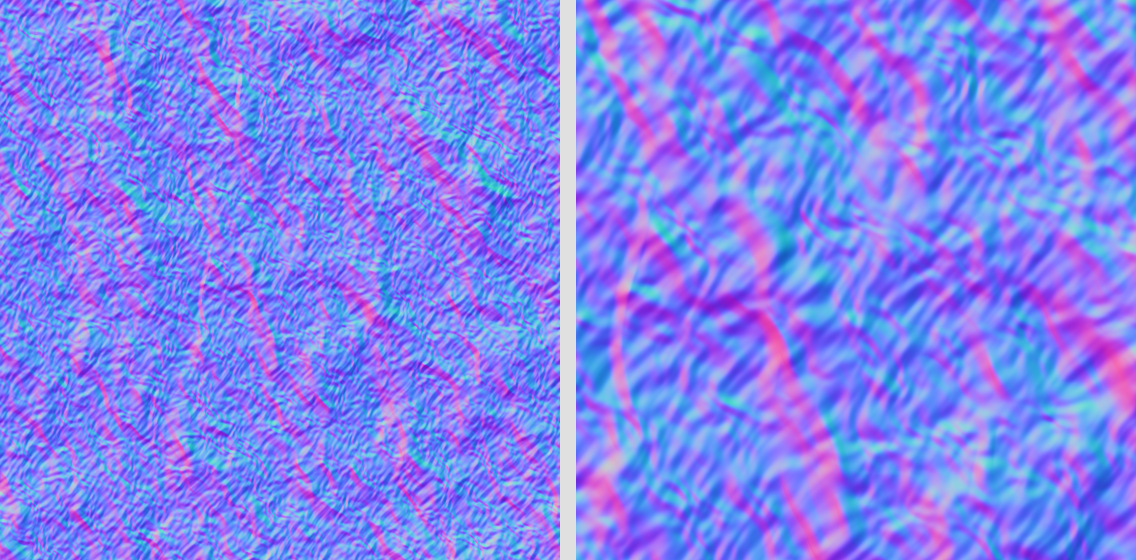
Left, the full canvas; right, a detail of the centre.
A Shadertoy shader for this texture map:

```glsl
// Tangent-space normal map of a rough, crumpled surface.
// A height field sums leaning relief, one-sided folds and diagonal grain;
// its slopes by central differences become the normal, green axis down.

const float TAU = 6.2831853;

// Random angle for a lattice cell
float hashAngle(vec2 cell) {
    uvec2 q = uvec2(ivec2(cell)) * uvec2(1597334673u, 3812015801u);
    uint n = (q.x ^ q.y) * 1597334673u;
    n = (n ^ (n >> 15u)) * 2246822519u;
    n ^= n >> 13u;
    return TAU * float(n >> 8u) / 16777216.0;
}

// Contribution of one lattice corner
float corner(vec2 cell, vec2 offset) {
    float a = hashAngle(cell);
    return dot(vec2(cos(a), sin(a)), offset);
}

// Gradient noise, about -0.7 to 0.7
float noise(vec2 p) {
    vec2 i = floor(p), f = p - i;
    vec2 u = f * f * f * (f * (f * 6.0 - 15.0) + 10.0);
    vec2 ex = vec2(1, 0), ey = vec2(0, 1);
    return mix(mix(corner(i, f), corner(i + ex, f - ex), u.x),
               mix(corner(i + ey, f - ey), corner(i + 1.0, f - 1.0), u.x), u.y);
}

vec2 rotate(vec2 p, float a) {
    float c = cos(a), s = sin(a);
    return vec2(c * p.x - s * p.y, s * p.x + c * p.y);
}

// Creased octaves, drawn out along an angle, finer ones slightly steeper
float relief(vec2 p, float angle, float slope) {
    vec2 q = rotate(p, -angle) * vec2(0.7, 1.1);
    float h = 0.0, freq = 7.0;
    for (int i = 0; i < 4; i++) {
        float n = noise(rotate(q, 0.9 * float(i)) * freq + 17.3 * float(i));
        h += slope / freq * (n - 0.5 * sqrt(n * n + 0.002));
        freq *= 1.9;
        slope *= 1.08;
    }
    return h;
}

// Patchy folds: a slow rise, then a steep drop toward the facing angle
float folds(vec2 p, float facing, float freq, float steepness, float seed) {
    const float DROP = 0.15;
    vec2 q = rotate(p, -facing);
    float bend = noise(p * 5.3 + seed) + 0.25 * noise(p * 17.0 - seed);
    float t = fract(q.x * freq + 0.9 * bend);
    float patches = smoothstep(0.0, 0.45, noise(q * vec2(15.0, 7.0) + seed * 2.7));
    return steepness * DROP / freq * patches * t * smoothstep(0.0, DROP, 1.0 - t);
}

// Fine strokes, longer along their angle by the given stretch
float grain(vec2 p, float angle, float stretch, float freq, float slope) {
    vec2 q = rotate(p, -angle);
    return slope / freq * noise(q * vec2(1.0 / stretch, 1.0) * freq + 31.7);
}

float height(vec2 p) {
    // Shifting by the height itself steepens the upper right faces
    vec2 lean = vec2(1.1, 0.6) * relief(p, -1.0, 0.165);
    float h = relief(p - lean, -1.0, 0.165);
    h += folds(p, 0.1, 10.0, 0.6, 3.1);
    h += folds(p, 0.6, 9.0, 0.6, 8.6);
    // Small ripples keep the strokes from running parallel
    vec2 g = p + lean + 0.012 * noise(p * 25.0 + 5.0);
    h += grain(g, 0.95, 1.9, 112.0, 0.34);
    h += grain(g, 0.5, 1.4, 70.0, 0.2);
    h += grain(g, -0.9, 1.2, 95.0, 0.22);
    return h;
}

void mainImage(out vec4 fragColor, in vec2 fragCoord) {
    vec2 p = fragCoord / iResolution.y + 2.0;
    vec2 e = vec2(0.001, 0.0);
    vec2 slope = vec2(height(p + e.xy) - height(p - e.xy),
                      height(p + e.yx) - height(p - e.yx)) / (2.0 * e.x);
    vec3 normal = normalize(vec3(-slope.x, slope.y, 1.0));
    fragColor = vec4(0.5 + 0.5 * normal, 1.0);
}
```
